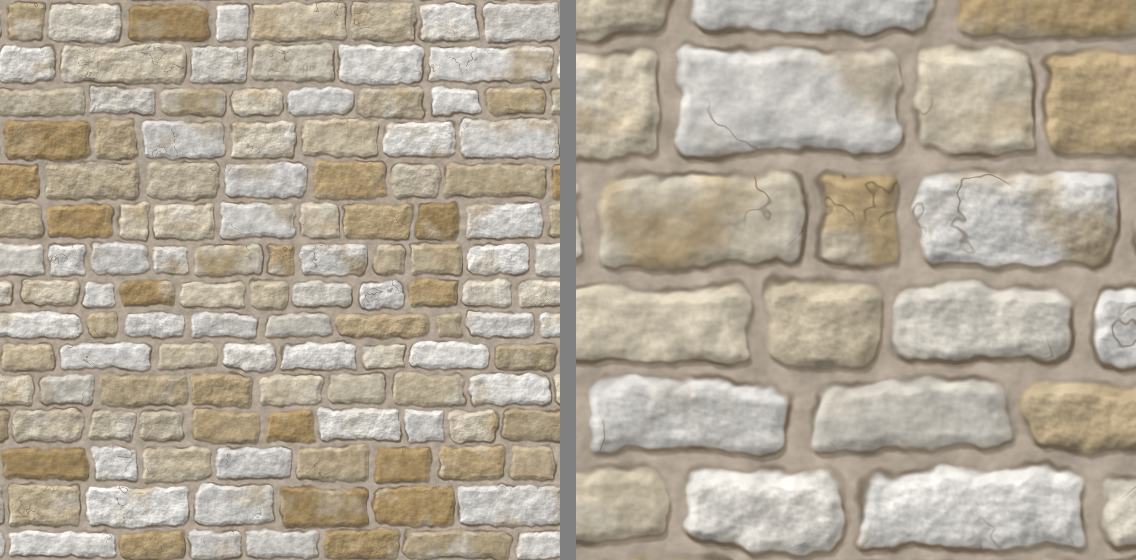
Left: the whole. Right: its middle third, enlarged.
Write a Shadertoy shader that draws this texture.

```glsl
const int ROWS = 15;
const float ROW_EDGE[16] = float[16](0.0, 0.057, 0.137, 0.207, 0.273, 0.337, 0.393, 0.447,
                                     0.505, 0.569, 0.642, 0.715, 0.790, 0.849, 0.923, 1.0);
const float ROW_STONES[15] = float[15](7.0, 6.0, 8.0, 9.0, 8.0, 8.0, 8.0, 10.0,
                                       10.0, 9.0, 7.0, 7.0, 8.0, 6.0, 8.0);
const vec3 MORTAR = vec3(0.69, 0.64, 0.58);
const vec3 CHALK = vec3(0.81, 0.80, 0.78);
const vec3 CREAM = vec3(0.75, 0.71, 0.63);
const vec3 BUFF = vec3(0.69, 0.63, 0.52);
const vec3 OCHRE = vec3(0.61, 0.51, 0.35);
const vec3 CREVICE = vec3(0.36, 0.31, 0.25);

struct Stone {
    float dist;  // signed distance to the outline, negative inside
    vec2 id;     // column and row
};

vec2 hash2(vec2 p) {
    vec3 q = fract(p.xyx * vec3(0.1031, 0.1030, 0.0973));
    q += dot(q, q.yzx + 33.33);
    return fract((q.xx + q.yz) * q.zy);
}

float cornerRamp(vec2 cell, vec2 corner, vec2 f, float period) {
    float angle = 6.2832 * hash2(mod(cell + corner, period) + period).x;
    return dot(vec2(cos(angle), sin(angle)), f - corner);
}

// Gradient noise that wraps after a whole number of cells
float gradientNoise(vec2 p, float period) {
    vec2 cell = floor(p), f = p - cell, e = vec2(1.0, 0.0);
    vec2 u = f * f * f * (f * (f * 6.0 - 15.0) + 10.0);
    return mix(mix(cornerRamp(cell, e.yy, f, period), cornerRamp(cell, e.xy, f, period), u.x),
               mix(cornerRamp(cell, e.yx, f, period), cornerRamp(cell, e.xx, f, period), u.x), u.y);
}

float fbm(vec2 p, float freq, int octaves) {
    float sum = 0.0, amp = 1.0;
    for (int i = 0; i < octaves; i++, freq *= 2.0, amp *= 0.5)
        sum += amp * gradientNoise(p * freq, freq);
    return sum;
}

// Uneven vertical joint number k of a row, in mean stone widths
float joint(float k, float row, float count) {
    return k + 0.58 * (hash2(vec2(mod(k, count), row + 41.0)).x - 0.5);
}

float roundedBox(vec2 p, vec2 halfSize, float radius) {
    vec2 q = abs(p) - halfSize + radius;
    return length(max(q, 0.0)) + min(max(q.x, q.y), 0.0) - radius;
}

Stone findStone(vec2 p) {
    // Bent courses and chipped outlines
    vec2 bend = vec2(fbm(p, 17.0, 2), fbm(p + 0.37, 9.0, 2));
    vec2 chips = vec2(fbm(p + 0.61, 38.0, 3), fbm(p + 0.83, 38.0, 3));
    p = fract(p + 0.0065 * bend + 0.0055 * chips);

    int row = 0;
    for (int i = 1; i < ROWS; i++) if (p.y >= ROW_EDGE[i]) row = i;
    float r = float(row), count = ROW_STONES[row];
    float x = p.x * count - hash2(vec2(r, 7.0)).x;
    float k = floor(x);
    if (x < joint(k, r, count)) k -= 1.0;
    else if (x >= joint(k + 1.0, r, count)) k += 1.0;

    // Each side is set back by its own amount
    vec2 id = vec2(mod(k, count), r);
    vec2 lo = vec2(joint(k, r, count) / count, ROW_EDGE[row]) + 0.0035 + 0.0045 * hash2(id + 11.0);
    vec2 hi = vec2(joint(k + 1.0, r, count) / count, ROW_EDGE[row + 1]) - 0.0035 - 0.0045 * hash2(id + 23.0);
    float radius = mix(0.004, 0.014, hash2(id + 31.0).x);
    return Stone(roundedBox(vec2(x / count, p.y) - 0.5 * (lo + hi), 0.5 * (hi - lo), radius), id);
}

float relief(vec2 p) {
    Stone s = findStone(p);
    float face = smoothstep(-0.002, 0.009, -s.dist);
    float rough = mix(0.3, mix(0.5, 1.2, hash2(s.id + 53.0).x), face);
    return 0.005 * face + 0.007 * rough * fbm(p, 26.0, 5);
}

vec3 stoneColor(vec2 p, vec2 id) {
    vec2 pick = hash2(id + 67.0), age = hash2(id + 79.0), q = p + id * 0.37;
    vec3 base = mix(CHALK, CREAM, smoothstep(0.25, 0.55, pick.x));
    base = mix(base, BUFF, smoothstep(0.60, 0.80, pick.x));
    base = mix(base, OCHRE, 0.8 * smoothstep(0.84, 0.94, pick.x));
    // Ochre stains and pale bloom
    base = mix(base, OCHRE, 0.65 * age.x * smoothstep(0.0, 0.6, fbm(q, 11.0, 4)));
    base = mix(base, CHALK, 0.60 * age.y * smoothstep(0.0, 0.5, fbm(q + 0.5, 15.0, 4)));
    return base * mix(0.93, 1.03, pick.y);
}

void mainImage(out vec4 fragColor, in vec2 fragCoord) {
    vec2 p = fragCoord / iResolution.xy, e = vec2(0.002, 0.0);
    float edge = max(1.0 / iResolution.y, 0.0012);
    Stone s = findStone(p);

    // Slope lit from the upper left
    vec2 slope = (vec2(relief(p + e.xy), relief(p + e.yx)) - relief(p)) / e.x;
    float shade = clamp(1.0 - 0.30 * dot(slope, vec2(-0.5, 0.86)), 0.62, 1.2);
    float inside = 1.0 - smoothstep(-edge, edge, s.dist);
    vec3 color = mix(MORTAR, stoneColor(p, s.id), inside);
    color *= shade * (1.0 + 0.13 * fbm(p + 0.2, 60.0, 3));

    // Broken dark seams, shadows on the mortar and creases
    float seam = 1.0 - smoothstep(0.0, 0.0035, abs(s.dist - 0.0005));
    seam *= 0.12 + 0.5 * smoothstep(-0.15, 0.4, fbm(p + 0.7, 21.0, 3));
    float above = findStone(p + vec2(-0.002, 0.0045)).dist;
    float shadow = (1.0 - smoothstep(-0.002, 0.001, above)) * (1.0 - inside);
    float crease = 1.0 - smoothstep(0.0, 0.035, abs(fbm(p + 0.9, 16.0, 4)));
    crease *= inside * smoothstep(0.15, 0.45, fbm(p + 0.15, 12.0, 2));
    color = mix(color, CREVICE, clamp(seam + 0.40 * shadow + 0.45 * crease, 0.0, 0.8));
    fragColor = vec4(color, 1.0);
}
```
